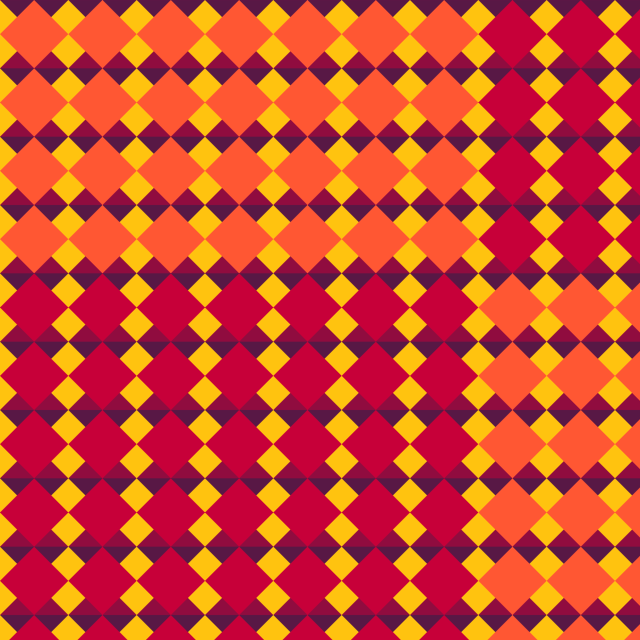
This pattern is drawn by a three.js fragment shader. Its source:

```glsl
#define REPEATS 9.366
#define BLOCK_CORNER vec2(7.0, 4.0)
#define PURPLE vec3(0.345, 0.094, 0.271)
#define CRIMSON vec3(0.565, 0.047, 0.247)
#define YELLOW vec3(1.0, 0.765, 0.060)
#define RED vec3(0.780, 0.0, 0.224)
#define ORANGE vec3(1.0, 0.341, 0.200)

varying vec2 vUv;

// Antialiased coverage of the region where the distance is negative
float coverage(float distance, float softness) {
  return 1.0 - smoothstep(-softness, softness, distance);
}

// Diamonds swap colour between diagonally opposite blocks
vec3 diamondColor(vec2 cell) {
  vec2 side = step(BLOCK_CORNER, cell);
  return mix(ORANGE, RED, abs(side.x - side.y));
}

void main() {
  // Rows count downward from the top edge
  vec2 grid = vec2(vUv.x, 1.0 - vUv.y) * REPEATS;
  float softness = 0.7 * max(fwidth(grid.x), fwidth(grid.y));
  vec2 cell = floor(grid);
  vec2 offset = abs(grid - cell - 0.5);

  // Background triangles: crimson above each row seam, purple below it
  float seam = fract(grid.y + 0.5) - 0.5;
  vec3 color = mix(PURPLE, CRIMSON, coverage(seam, softness));

  // Side wedges show as small diamonds between the large ones
  float wedge = (offset.y - offset.x) * 0.7071;
  color = mix(color, YELLOW, coverage(wedge, softness));

  // Large diamond touching all four cell sides
  float diamond = (offset.x + offset.y - 0.5) * 0.7071;
  color = mix(color, diamondColor(cell), coverage(diamond, softness));

  gl_FragColor = vec4(color, 1.0);
}
```
